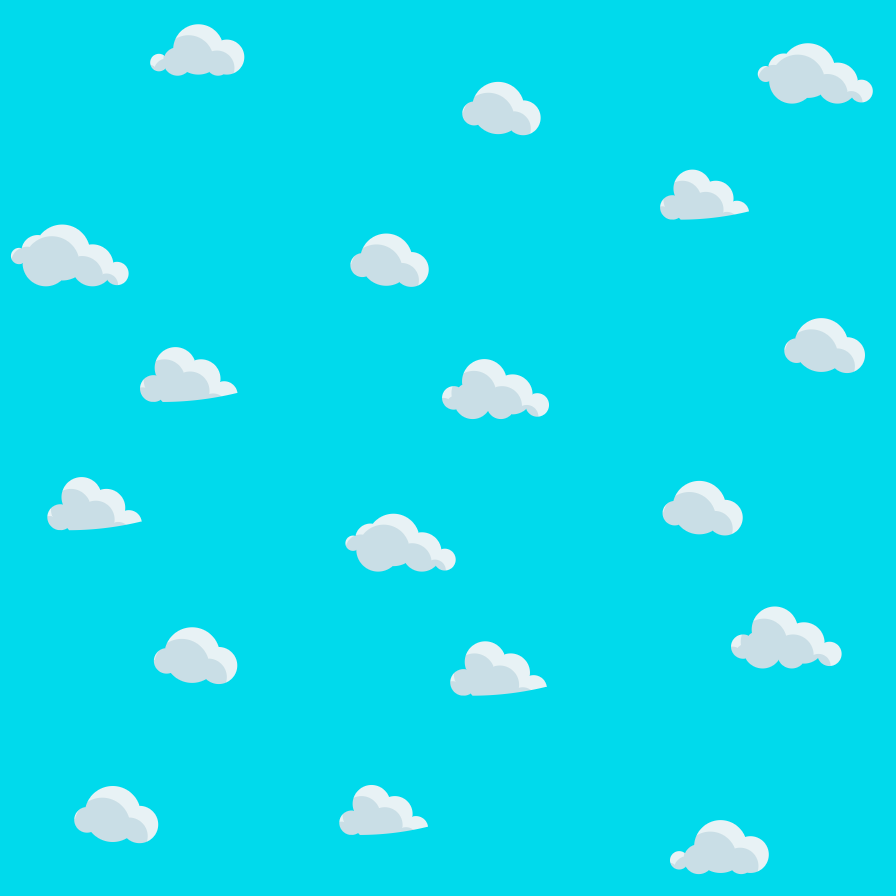
This pattern is drawn by a Shadertoy shader. Its source:

```glsl
// Small two-tone clouds scattered over a flat cyan sky.
// Cellular layout: each cell holds one jittered cloud, a union of round puffs;
// its shaded side is the overlap of the cloud with a shifted copy of itself.

const vec3 SKY   = vec3(0.00, 0.855, 0.925);
const vec3 LIT   = vec3(0.91, 0.95, 0.96);
const vec3 SHADE = vec3(0.79, 0.87, 0.90);

const float CANVAS  = 768.0;              // design units per canvas height
const vec2  CELL    = vec2(256.0, 128.0); // one cloud per cell
const vec2  JITTER  = vec2(34.0, 32.0);   // random offset from the cell centre
const float STAGGER = 34.0;               // sideways shift of alternate rows
const float SIZE_MIN = 0.93;
const float SIZE_MAX = 1.05;
const vec2  SHADE_SHIFT = vec2(-9.0, -10.0);
const int   KIND_CYCLE = 18;              // clouds before the kinds recur

vec3 hash3(vec2 cell) {
    vec3 q = vec3(dot(cell, vec2(127.1, 311.7)),
                  dot(cell, vec2(269.5, 183.3)),
                  dot(cell, vec2(419.2, 371.9)));
    return fract(sin(q + 1.7) * 4375.85);
}

float puff(vec2 p, float x, float y, float radius) {
    return length(p - vec2(x, y)) - radius;
}

// Compact cloud of three puffs
float roundCloud(vec2 p) {
    float d = puff(p, -3.0, 1.0, 24.0);
    d = min(d, puff(p, -25.0, -4.0, 11.0));
    return min(d, puff(p, 20.0, -8.0, 16.0));
}

// Symmetric heap with a small tail on the left
float heapCloud(vec2 p) {
    float d = puff(p, 1.0, 1.0, 23.0);
    d = min(d, puff(p, -18.0, -10.0, 13.0));
    d = min(d, puff(p, -35.0, -11.0, 8.0));
    d = min(d, puff(p, 27.0, -6.0, 16.0));
    return min(d, puff(p, 19.0, -12.0, 11.0));
}

// Slope falling to the right, cut by a wide shallow arc
float flatCloud(vec2 p) {
    float d = puff(p, -10.0, 6.0, 17.0);
    d = min(d, puff(p, -28.0, -11.0, 11.0));
    d = min(d, puff(p, 11.0, -3.0, 16.0));
    d = min(d, puff(p, 30.0, -16.0, 11.0));
    d = min(d, puff(p, -8.0, -9.0, 18.0));
    d = min(d, puff(p, 14.0, -13.0, 15.0));
    return max(d, puff(p, -21.0, 238.0, 260.0));
}

// Stepped cloud with a scalloped base
float stepCloud(vec2 p) {
    float d = puff(p, -9.0, 7.0, 19.0);
    d = min(d, puff(p, -35.0, -7.0, 10.0));
    d = min(d, puff(p, 15.0, -4.0, 17.0));
    d = min(d, puff(p, 36.0, -13.0, 10.0));
    d = min(d, puff(p, -19.0, -9.0, 16.0));
    return min(d, puff(p, 5.0, -13.0, 12.0));
}

// Long cloud drifting down to the right
float driftCloud(vec2 p) {
    float d = puff(p, -7.0, 3.0, 24.0);
    d = min(d, puff(p, -44.0, 0.0, 7.0));
    d = min(d, puff(p, -28.0, 4.0, 14.0));
    d = min(d, puff(p, 19.0, -8.0, 18.0));
    d = min(d, puff(p, 40.0, -15.0, 10.0));
    return min(d, puff(p, -21.0, -6.0, 20.0));
}

// The share of each kind is set by its slice of the cycle
float cloud(vec2 p, int kind) {
    if (kind < 6)  return roundCloud(p);
    if (kind < 11) return flatCloud(p);
    if (kind < 14) return driftCloud(p);
    if (kind < 16) return heapCloud(p);
    return stepCloud(p);
}

void mainImage(out vec4 fragColor, in vec2 fragCoord) {
    float pixel = CANVAS / iResolution.y;
    vec2 pos = fragCoord * pixel;

    // Cell and its random values
    vec2 cell = floor(pos / CELL);
    vec3 rnd = hash3(cell);
    int kind = (int(cell.x + 3.0 * cell.y) * 7) % KIND_CYCLE;

    // Local frame of the cloud
    vec2 offset = JITTER * (2.0 * rnd.xy - 1.0);
    offset.x += STAGGER * (2.0 * mod(cell.y, 2.0) - 1.0);
    float size = mix(SIZE_MIN, SIZE_MAX, rnd.z);
    vec2 p = (pos - (cell + 0.5) * CELL - offset) / size;

    // Smooth coverage of the body and of its shaded part
    float edge = pixel / size;
    float body = clamp(0.5 - cloud(p, kind) / edge, 0.0, 1.0);
    float dark = clamp(0.5 - cloud(p - SHADE_SHIFT, kind) / edge, 0.0, 1.0);

    vec3 color = mix(SKY, mix(LIT, SHADE, dark), body);
    fragColor = vec4(color, 1.0);
}
```
